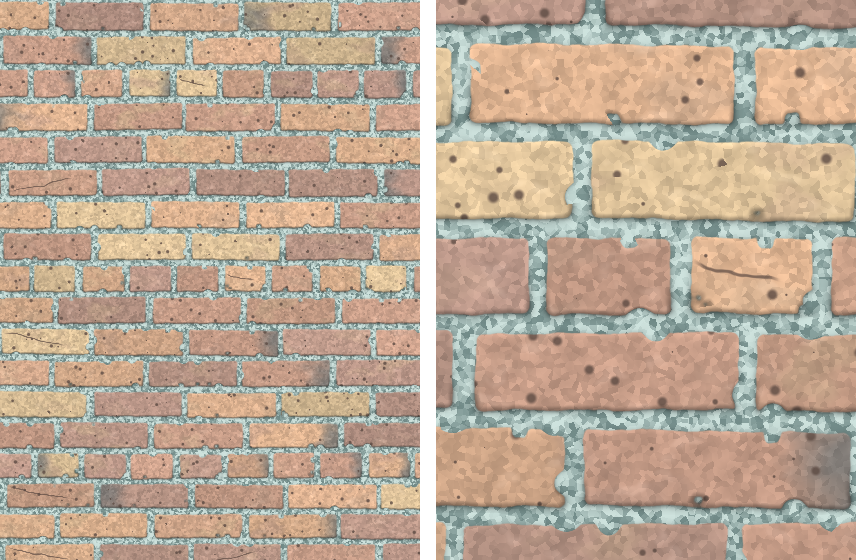
Left, the full canvas; right, a detail of the centre.
Write a Shadertoy shader that draws this texture.

```glsl
// Weathered brick wall: salmon stretcher courses, a header course every sixth row, sandy pale green mortar.

const vec3 ROSE = vec3(0.76, 0.60, 0.52);
const vec3 ORANGE = vec3(0.83, 0.67, 0.54);
const vec3 BUFF = vec3(0.82, 0.72, 0.57);
const vec3 MAUVE = vec3(0.69, 0.56, 0.51);
const vec3 BURNT = vec3(0.43, 0.45, 0.45);
const vec3 PIT = vec3(0.36, 0.29, 0.26);
const vec3 MORTAR_DARK = vec3(0.45, 0.55, 0.54);
const vec3 MORTAR_LIGHT = vec3(0.81, 0.89, 0.87);

const float STRETCHER = 0.168;   // joint to joint, in canvas heights
const float HEADER = 0.0846;
const float HALF_JOINT = 0.0056;

float hash(vec2 p) {
    vec3 q = fract(vec3(p.xyx) * 0.1031);
    q += dot(q, q.yzx + 33.33);
    return fract((q.x + q.y) * q.z);
}

// Cellular noise: x = distance to the nearest seed, y = random id of that seed
vec2 cells(vec2 p) {
    vec2 base = floor(p), best = vec2(9.0, 0.0);
    for (int j = -1; j <= 1; j++)
    for (int i = -1; i <= 1; i++) {
        vec2 c = base + vec2(i, j);
        vec2 seed = c + vec2(hash(c), hash(c + 71.7));
        float d = length(seed - p);
        if (d < best.x) best = vec2(d, hash(c + 19.3));
    }
    return best;
}

// Layered, turning sines, roughly -1 to 1
float waves(vec2 p) {
    float sum = 0.0, amp = 0.5;
    for (int i = 0; i < 4; i++) {
        sum += amp * sin(p.x + 1.7 * sin(p.y * 0.8 + float(i)));
        p = mat2(0.8, 0.6, -0.6, 0.8) * p * 1.9;
        amp *= 0.55;
    }
    return sum;
}

// Course number from the top; courses get slightly thinner downwards
float courseAt(float down) {
    const float first = 0.030, pitch = 0.0602, shrink = 0.000208;
    return (pitch - sqrt(pitch * pitch - 4.0 * shrink * (down - first))) / (2.0 * shrink);
}

// Position of the joints of a course, as a fraction of its brick pitch
float courseShift(float row, bool header) {
    if (header) return 0.7 + 0.2 * (hash(vec2(row, 3.0)) - 0.5);
    float flip = step(9.0, row) * step(row, 14.0);
    return 0.01 + 0.58 * mod(row + 1.0 + flip, 2.0) + 0.12 * (hash(vec2(row, 5.0)) - 0.5);
}

float roundBox(vec2 p, vec2 halfSize, float r) {
    vec2 q = abs(p) - halfSize + r;
    return length(max(q, 0.0)) + min(max(q.x, q.y), 0.0) - r;
}

// Face of one brick; l = position from its centre, id = its cell
vec3 brickColor(vec2 p, vec2 l, vec2 halfSize, vec2 id, float d) {
    float kind = hash(id + 4.1), mark = hash(id + 27.0), side = sign(hash(id + 8.8) - 0.5);
    float patches = waves(p * vec2(38.0, 60.0) + 40.0 * kind);
    vec3 col = mix(ROSE, ORANGE, smoothstep(0.25, 0.8, hash(id + 13.0)));
    col = mix(col, MAUVE, 0.9 * step(kind, 0.22));
    col = mix(col, BUFF, step(0.84, kind));
    col = mix(col, mix(BUFF, MAUVE, mark), 0.45 * smoothstep(0.1, 0.8, patches));
    col *= 0.96 + 0.12 * hash(id + 51.0);

    // Scorched end on some bricks
    float along = side * l.x / halfSize.x + 0.25 * patches;
    col = mix(col, BURNT, 0.75 * step(0.84, mark) * smoothstep(0.35, 1.1, along));

    // Sandy grain and soft relief
    col *= 1.0 + 0.17 * (cells(p * 250.0).y - 0.5) + 0.05 * waves(p * 170.0);
    col += 0.05 * smoothstep(0.45, 0.9, waves(p * vec2(80.0, 110.0) + 9.0));

    // Pits of varied size
    vec2 pit = cells(p * 95.0 + 5.0);
    float radius = 0.42 * smoothstep(0.86, 1.0, pit.y);
    col = mix(col, PIT, 0.8 * smoothstep(radius, radius * 0.4 - 0.01, pit.x) * step(0.86, pit.y));

    // A slanting crack on a few bricks
    float crack = abs(l.y - side * 0.22 * l.x - 0.003 * waves(p * 70.0));
    float span = smoothstep(0.75, 0.5, abs(l.x / halfSize.x + 0.25));
    col = mix(col, PIT, 0.7 * step(abs(mark - 0.45), 0.05) * span * smoothstep(0.0016, 0.0004, crack));

    // Lit upper arris, shaded lower arris
    float rim = smoothstep(-0.0035, 0.0, d);
    return col * (1.0 + rim * (0.07 * smoothstep(0.0, 0.02, l.y) - 0.30 * smoothstep(0.0, -0.02, l.y)));
}

vec3 mortarColor(vec2 p, vec2 l, float d) {
    float grain = 0.62 * cells(p * 270.0).y + 0.38 * cells(p * 150.0 + 7.0).y;
    vec3 col = mix(MORTAR_DARK, MORTAR_LIGHT, smoothstep(0.12, 0.78, grain));
    float under = smoothstep(0.012, -0.024, l.y);
    return col * (1.0 - (0.12 + 0.33 * under) * exp(-max(d, 0.0) / 0.0016));
}

void mainImage(out vec4 fragColor, in vec2 fragCoord) {
    vec2 p = fragCoord / iResolution.y;
    float pixel = 1.0 / iResolution.y;

    // Find the course and the brick
    float course = courseAt(1.0 - p.y + 0.0012 * waves(p * 9.0));
    float row = floor(course + 0.5);
    bool header = mod(row, 6.0) == 2.0;
    float pitchX = header ? HEADER : STRETCHER;
    float pitchY = 0.0602 - 0.000416 * row;
    float x = p.x / pitchX - courseShift(row, header);
    vec2 id = vec2(floor(x) + 20.0, row);
    vec2 l = vec2((fract(x) - 0.5) * pitchX, (row - course) * pitchY);

    // Uneven size, place and tilt
    vec2 vary = vec2(hash(id + 2.0), hash(id + 6.0)) - 0.5;
    l += vary * vec2(0.004, 0.002);
    l.y += 0.03 * (hash(id + 31.0) - 0.5) * l.x;
    vec2 halfSize = 0.5 * vec2(pitchX, pitchY) - HALF_JOINT + 0.0016 * vary.yx;

    // Ragged outline with chipped edges
    vec2 chip = cells(p * 48.0);
    float d = roundBox(l, halfSize, 0.004) + 0.0009 * waves(p * 150.0);
    d += 0.006 * step(0.78, chip.y) * smoothstep(0.45, 0.1, chip.x);

    vec3 face = brickColor(p, l, halfSize, id, d);
    vec3 col = mix(face, mortarColor(p, l, d), smoothstep(-pixel, pixel, d));
    fragColor = vec4(clamp(col, 0.0, 1.0), 1.0);
}
```
